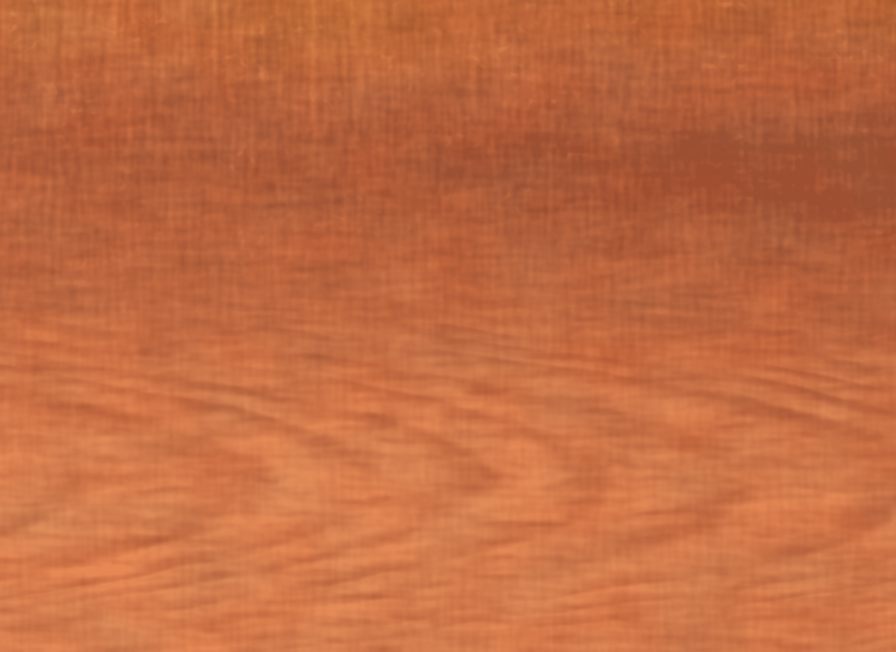
Reproduce this texture procedurally as a WebGL 1 fragment shader.

```glsl
precision highp float;
// Reddish-brown flat-sawn wood: a dark band above a paler field of nested arches.
// Arches are contours of a warped parabola; stretched gradient noise adds grain,
// faint cross threads and pale flecks, and the summed tone picks the colour.

uniform vec2 u_resolution;

#define ARCH_AXIS 0.26      // height of the arch centre line
#define ARCH_BEND 18.0      // how flat the arches lie
#define RING_STEP 0.20      // distance between arch tips
#define RING_DEPTH 0.24
#define BAND_HEIGHT 0.775   // centre of the dark band
#define STREAK_DEPTH 0.15
#define THREAD_DEPTH 0.13
#define SPECKLE_DEPTH 0.08
#define FLECK_DEPTH 0.20
#define DARK_WOOD vec3(0.615, 0.312, 0.195)
#define MID_WOOD vec3(0.760, 0.413, 0.255)
#define LIGHT_WOOD vec3(0.890, 0.540, 0.340)

vec2 gradientAt(vec2 cell) {
  vec3 h = fract(cell.xyx * vec3(0.1031, 0.1030, 0.0973));
  h += dot(h, h.yzx + 33.33);
  float angle = 6.2832 * fract((h.x + h.y) * h.z);
  return vec2(cos(angle), sin(angle));
}

// Gradient noise, roughly -1 to 1
float noise(vec2 p) {
  vec2 i = floor(p), f = fract(p);
  vec2 w = f * f * f * (f * (f * 6.0 - 15.0) + 10.0);
  vec2 e = vec2(1.0, 0.0);
  float low = mix(dot(gradientAt(i), f), dot(gradientAt(i + e.xy), f - e.xy), w.x);
  float high = mix(dot(gradientAt(i + e.yx), f - e.yx),
                   dot(gradientAt(i + e.xx), f - e.xx), w.x);
  return 1.4 * mix(low, high, w.y);
}

float layeredNoise(vec2 p) {
  float sum = 0.0, weight = 0.6;
  for (int i = 0; i < 3; i++) {
    sum += weight * noise(p);
    p = p * 2.03 + 17.3;
    weight *= 0.55;
  }
  return sum;
}

// Broad light and dark from bottom to top; the band deepens to the right
float broadTone(vec2 p) {
  float y = p.y + 0.025 * noise(p * vec2(1.6, 3.0) + 4.0);
  float tone = mix(0.79, 0.35, smoothstep(0.24, 0.68, y));
  float offset = (y - BAND_HEIGHT + 0.03 * p.x) / 0.085;
  tone -= mix(0.09, 0.25, smoothstep(0.0, 1.3, p.x)) * exp(-offset * offset);
  tone += 0.09 * smoothstep(0.82, 0.95, y);
  return tone - 0.12 * smoothstep(0.5, 1.4, p.x) + 0.01;
}

// Nested arches: pale inside, darkening to a soft, broken outer line
float archTone(vec2 p) {
  float dy = p.y - ARCH_AXIS + 0.014 * layeredNoise(p * vec2(2.5, 5.0) + 9.0);
  float reach = p.x + ARCH_BEND * dy * dy + 0.045 * layeredNoise(p * vec2(6.0, 11.0));
  float ring = reach / RING_STEP + 0.5 * noise(vec2(reach * 2.5, 3.7));
  float phase = fract(ring);
  float line = smoothstep(0.25, 0.75, phase) * (1.0 - smoothstep(0.75, 1.0, phase));
  float broken = clamp(0.8 + 1.1 * noise(p * vec2(6.0, 12.0) + 51.0), 0.1, 1.5);
  float fade = 1.0 - smoothstep(0.12, 0.32, abs(dy));
  return (0.36 - line) * broken * fade;
}

// Small soft pale flecks gathered in loose patches
float fleckTone(vec2 p) {
  float spot = smoothstep(0.2, 0.75, noise(p * vec2(66.0, 74.0) + 2.0));
  return spot * smoothstep(-0.1, 0.5, noise(p * vec2(12.0, 16.0) + 31.0));
}

void main() {
  vec2 p = gl_FragCoord.xy / u_resolution.y;
  float upper = smoothstep(0.35, 0.85, p.y);

  // Grain along the board, waving slightly
  vec2 q = p + vec2(0.0, 0.003 * noise(p * vec2(12.0, 9.0) + 61.0));
  float streaks = noise(q * vec2(9.0, 68.0)) + 0.6 * noise(q * vec2(28.0, 110.0) + 5.0);
  float pores = smoothstep(0.2, 0.75, noise(q * vec2(11.0, 54.0) + 41.0));

  // Faint threads across the board, with a few long pale ones
  float threads = noise(p * vec2(105.0, 12.0) + 7.0)
                + 0.6 * noise(p * vec2(120.0, 40.0) + 13.0);
  float longThreads = smoothstep(0.35, 0.75, noise(p * vec2(48.0, 1.6) + 23.0));

  // Grainy speckle without direction
  float speckle = noise(p * vec2(60.0, 72.0) + 71.0)
                + 0.6 * noise(p * vec2(112.0, 118.0) + 83.0);

  float tone = broadTone(p);
  tone += RING_DEPTH * archTone(p);
  tone += STREAK_DEPTH * streaks * mix(1.0, 0.75, upper);
  tone -= 0.13 * pores * (1.0 - 0.5 * upper);
  tone += THREAD_DEPTH * threads * mix(0.45, 1.0, upper);
  tone += 0.10 * longThreads * upper;
  tone += SPECKLE_DEPTH * speckle * mix(0.5, 1.0, upper);
  tone += 0.18 * layeredNoise(p * vec2(8.0, 15.0) + 3.0);
  tone += FLECK_DEPTH * fleckTone(p) * mix(0.1, 1.0, upper);
  tone = clamp(tone, 0.0, 1.0);

  vec3 color = mix(DARK_WOOD, MID_WOOD, min(tone * 2.0, 1.0));
  color = mix(color, LIGHT_WOOD, max(tone * 2.0 - 1.0, 0.0));

  // Slow hue drift: amber at the top edge, patches of redder and greyer wood
  float amber = smoothstep(0.82, 1.0, p.y) * (0.7 + 0.6 * noise(p * 3.0 + 8.0));
  color += amber * vec3(0.0, 0.008, -0.035);
  color += vec3(0.018, -0.012, -0.016) * noise(p * vec2(8.0, 12.0) + 19.0);
  gl_FragColor = vec4(color, 1.0);
}
```
